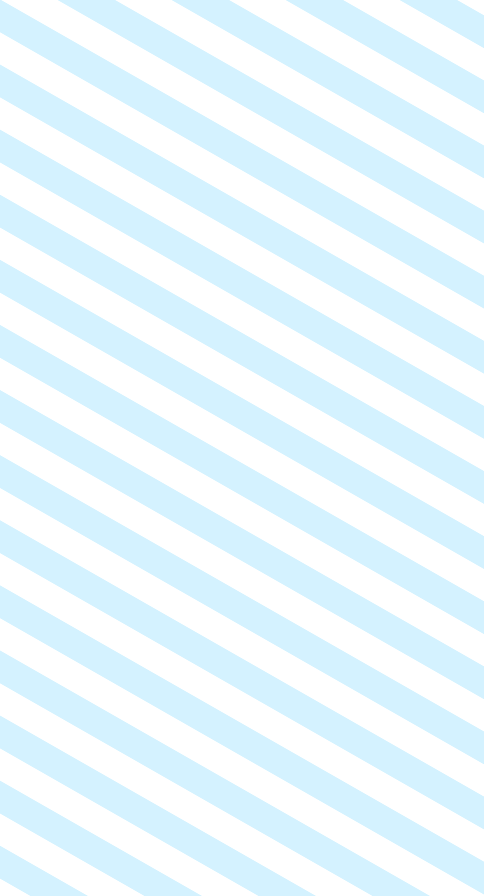
A Shadertoy shader for this pattern:

```glsl
// Flat diagonal stripes, pale blue on white, falling from left to right.
// The drop below a sloped line is measured in canvas heights, wrapped with
// fract, and turned into a signed distance for smooth stripe edges.

const vec3 STRIPE_COLOR = vec3(0.83, 0.95, 1.0);
const vec3 GROUND_COLOR = vec3(1.0);
const float PERIOD = 0.07266;      // vertical spacing, in canvas heights
const float SLOPE = 0.571;         // fall per unit across
const float STRIPE_SHARE = 0.505;  // blue part of each period
const float PHASE = 0.0007;        // shift of the first stripe

// Signed distance to the nearest stripe edge, negative inside a stripe
float stripeDistance(vec2 p) {
    float drop = 1.0 - p.y - SLOPE * p.x + PHASE;
    float fromCenter = abs(fract(drop / PERIOD - 0.5 * STRIPE_SHARE + 0.5) - 0.5);
    float verticalGap = (fromCenter - 0.5 * STRIPE_SHARE) * PERIOD;
    return verticalGap / length(vec2(SLOPE, 1.0));
}

void mainImage(out vec4 fragColor, in vec2 fragCoord) {
    vec2 p = fragCoord / iResolution.y;
    float halfPixel = 0.5 / iResolution.y;

    // Blend across about one pixel at each edge
    float coverage = 1.0 - smoothstep(-halfPixel, halfPixel, stripeDistance(p));
    fragColor = vec4(mix(GROUND_COLOR, STRIPE_COLOR, coverage), 1.0);
}
```
